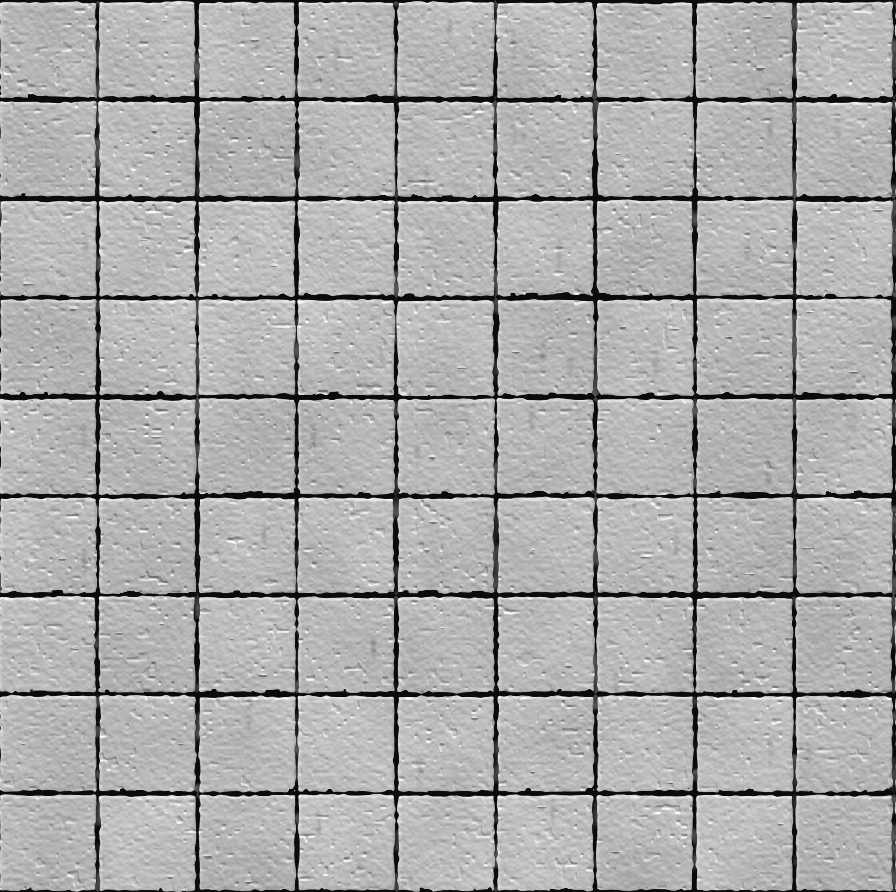
Write a WebGL 1 fragment shader that draws this texture.

```glsl
precision highp float;
uniform vec2 u_resolution;

#define COUNT 9.0
#define HALF_SIZE vec2(0.481, 0.478)
#define CORNER 0.02
#define JITTER 0.012
#define RAGGED 0.022
#define GRAIN 0.18
#define STAIN 0.09
#define TILE_TONE 0.722
#define JOINT_TONE 0.045
#define DEBRIS_TONE 0.36

float hash(vec2 p) {
  vec3 h = fract(p.xyx * 0.1031);
  h += dot(h, h.yzx + 33.33);
  return fract((h.x + h.y) * h.z);
}

vec2 hash2(vec2 p) {
  return vec2(hash(p), hash(p + 47.0));
}

// Value noise over the canvas; whole-number cell counts make it wrap.
float noise(vec2 uv, vec2 cells) {
  vec2 p = uv * cells;
  vec2 i = floor(p);
  vec2 f = fract(p);
  f = f * f * (3.0 - 2.0 * f);
  vec2 a = mod(i, cells) + cells.yx;
  vec2 b = mod(i + 1.0, cells) + cells.yx;
  return mix(mix(hash(a), hash(vec2(b.x, a.y)), f.x),
             mix(hash(vec2(a.x, b.y)), hash(b), f.x), f.y);
}

// Rough cast surface with scattered pits
float surfaceHeight(vec2 uv) {
  float grain = 0.65 * noise(uv, vec2(170.0, 230.0)) + 0.35 * noise(uv, vec2(310.0, 370.0));
  float density = noise(uv, vec2(23.0, 25.0));
  float pits = smoothstep(0.76, 0.94, noise(uv, vec2(140.0, 187.0)));
  return grain - pits * (0.3 + 1.1 * density);
}

float roundedBox(vec2 p, vec2 halfSize, float radius) {
  vec2 b = abs(p) - halfSize + radius;
  return length(max(b, 0.0)) + min(max(b.x, b.y), 0.0) - radius;
}

// Occasional lumps, gouges and smears on a tile
float blemishes(vec2 q, vec2 id, float rough) {
  float tone = 0.0;
  for (int k = 0; k < 3; k++) {
    vec2 seed = id + 13.0 * float(k + 1);
    vec2 v = q - (hash2(seed + 5.0) - 0.5) * 0.8;
    float present = step(0.82, hash(seed + 71.0));
    vec2 size = mix(vec2(0.025, 0.018), vec2(0.065, 0.032), hash2(seed + 23.0));
    float r = length(v / size) + (rough - 0.5) * 0.8;
    float lump = 1.0 - smoothstep(0.55, 1.0, r);
    tone += present * lump * (v.y > 0.0 ? 0.12 : -0.25);

    // Soft upright smear
    vec2 s = q - (hash2(seed + 91.0) - 0.5) * 0.75;
    float smear = 1.0 - smoothstep(0.2, 1.0, length(s / vec2(0.05, 0.22)));
    tone -= step(0.9, hash(seed + 113.0)) * smear * rough * 0.12;
  }
  return tone;
}

void main() {
  vec2 uv = gl_FragCoord.xy / u_resolution;
  vec2 p = uv * COUNT + vec2(0.02, 0.005);
  vec2 id = mod(floor(p), COUNT);
  float pixel = COUNT / min(u_resolution.x, u_resolution.y);

  // Slightly misplaced tile with worn edges
  vec2 q = fract(p) - 0.5 - (hash2(id + 3.0) - 0.5) * JITTER;
  float rough = noise(uv, vec2(151.0, 163.0));
  float d = roundedBox(q, HALF_SIZE, CORNER);
  d += (rough - 0.5) * RAGGED;
  d += (noise(uv, vec2(45.0, 54.0)) - 0.5) * 0.012;
  float chips = smoothstep(0.68, 0.92, noise(uv, vec2(117.0, 126.0)));
  d += 0.035 * chips * (1.0 - smoothstep(-0.47, -0.4, q.y));

  // Face tone: variation per tile, stains and grain lit from above
  float tone = TILE_TONE + (hash(id + 31.0) - 0.5) * 0.03;
  float stain = 0.6 * noise(uv, vec2(14.0, 11.0)) + 0.4 * noise(uv, vec2(37.0, 29.0));
  tone += (stain - 0.5) * STAIN;
  tone += q.y * 0.02;
  tone += GRAIN * (surfaceHeight(uv) - surfaceHeight(uv + vec2(0.0006, 0.0025)));
  tone += blemishes(q, id, rough);

  // Bright upper lip, faint left lip, shaded lower and right edges
  tone += 0.13 * smoothstep(0.435, 0.465, q.y) * (0.5 + rough);
  tone += 0.06 * (1.0 - smoothstep(-0.47, -0.44, q.x));
  tone -= 0.06 * smoothstep(0.45, 0.48, q.x);
  tone -= 0.08 * (1.0 - smoothstep(-0.475, -0.45, q.y)) * rough;

  // Dark joints, with grey debris caught in the upright ones
  float upright = step(abs(q.y), abs(q.x));
  float debris = smoothstep(0.5, 0.85, noise(uv, vec2(72.0, 61.0))) * upright;
  float joint = mix(JOINT_TONE, DEBRIS_TONE, debris * (0.4 + 0.6 * rough));

  float cover = smoothstep(-0.6 * pixel, 0.6 * pixel, d);
  gl_FragColor = vec4(vec3(clamp(mix(tone, joint, cover), 0.0, 1.0)), 1.0);
}
```
